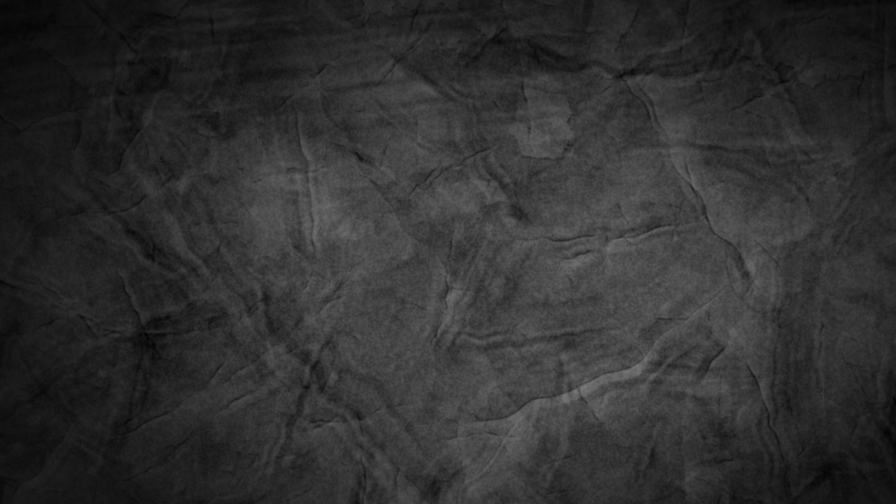
This texture is drawn by a WebGL 1 fragment shader. Its source:

```glsl
precision highp float;
// Dark, worn plaster wall: cloudy grey tone overlaid with scattered trowel
// smears, scratch bundles, short cracks and ragged flakes, all from hashed
// cells and value noise, then darkened towards the borders.

#define BASE_TONE 0.262
#define CLOUD_AMOUNT 0.25
#define SMEAR_AMOUNT 0.062
#define SCRATCH_AMOUNT 0.13
#define CRACK_AMOUNT 0.11
#define FLAKE_AMOUNT 0.06
#define MOTTLE_AMOUNT 0.10
#define GRAIN_AMOUNT 0.105
#define CRACK_WIDTH 0.0027
#define VIGNETTE 0.78

uniform vec2 u_resolution;

float hash(vec2 p) {
  vec3 q = fract(vec3(p.xyx) * 0.1031);
  q += dot(q, q.yzx + 33.33);
  return fract((q.x + q.y) * q.z);
}

vec2 hash2(vec2 p) {
  return vec2(hash(p), hash(p + 71.7));
}

float noise(vec2 p) {
  vec2 i = floor(p), f = fract(p);
  f = f * f * (3.0 - 2.0 * f);
  return mix(mix(hash(i), hash(i + vec2(1, 0)), f.x),
             mix(hash(i + vec2(0, 1)), hash(i + vec2(1, 1)), f.x), f.y);
}

mat2 rotation(float a) {
  float c = cos(a), s = sin(a);
  return mat2(c, s, -s, c);
}

float fbm(vec2 p) {
  float sum = 0.0, amp = 0.5;
  for (int i = 0; i < 6; i++) {
    sum += amp * noise(p);
    p = rotation(0.7) * p * 2.03 + 19.1;
    amp *= 0.53;
  }
  return sum;
}

// One mark per cell: x = one-sided smear, y = scratch bundle, z = crack
vec3 trowelMarks(vec2 p, float scale, float seed) {
  vec2 g = p * scale, cell = floor(g);
  vec3 sum = vec3(0.0);
  for (int j = -1; j <= 1; j++) {
    for (int i = -1; i <= 1; i++) {
      vec2 c = cell + vec2(i, j);
      vec2 place = hash2(c + seed), shape = hash2(c + seed + 31.0);
      vec2 kind = hash2(c + seed + 57.0);
      vec2 q = rotation(shape.x * 3.1416) * (g - c - place);
      q.y += (shape.y - 0.5) * 0.5 * q.x * q.x;
      q.y += 0.06 * (noise(q.xx * 6.0 + place * 40.0) - 0.5);

      float reach = 1.0 - smoothstep(0.3, 0.98, length(q));
      float edge = smoothstep(0.0, 0.005 * scale, q.y) * exp(-6.0 * max(q.y, 0.0));
      sum.x += reach * edge * (kind.x < 0.58 ? -1.0 : 1.0);

      float band = exp(-22.0 * q.y * q.y) * step(0.35, kind.y);
      float lines = noise(vec2(q.x * 2.5, q.y * 110.0 / scale + 40.0 * place.x));
      sum.y += reach * band * (lines - 0.5);

      float worn = smoothstep(0.42, 0.68, noise(q * 6.0 + place * 50.0));
      float d = q.y / (CRACK_WIDTH * scale);
      float ridge = exp(-d * d) - 0.3 * exp(-(d - 1.9) * (d - 1.9));
      sum.z += reach * worn * ridge * step(0.62, kind.x);
    }
  }
  return sum;
}

// Ragged thin skins of plaster with a dark lower rim
float flakes(vec2 p) {
  float field = fbm(p * 6.5 + 8.0);
  float below = fbm((p + vec2(-0.003, 0.005)) * 6.5 + 8.0);
  float skin = smoothstep(0.58, 0.61, field);
  float rim = smoothstep(0.58, 0.61, below) - skin;
  return skin * (0.4 + noise(p * 9.0)) - 0.9 * max(rim, 0.0);
}

void main() {
  vec2 uv = gl_FragCoord.xy / u_resolution;
  vec2 p = gl_FragCoord.xy / u_resolution.y;

  // Cloudy ground, bent by a slower noise
  vec2 warp = vec2(fbm(p * 2.0), fbm(p * 2.0 + 43.0)) - 0.5;
  vec2 bent = p + 0.35 * warp;
  float tone = BASE_TONE + CLOUD_AMOUNT * (fbm(bent * 3.6 + 5.0) - 0.5);

  // Tool marks from broad sweeps to small nicks
  vec2 wobbly = p + 0.05 * warp;
  vec3 marks = trowelMarks(wobbly, 2.3, 3.0) * vec3(1.0, 0.8, 0.6)
             + trowelMarks(wobbly, 4.3, 120.0) * vec3(0.9, 1.0, 0.8)
             + trowelMarks(wobbly, 8.0, 260.0) * vec3(0.7, 0.9, 0.7)
             + trowelMarks(wobbly, 15.0, 410.0) * vec3(0.4, 0.5, 0.5);
  tone += SMEAR_AMOUNT * marks.x + SCRATCH_AMOUNT * marks.y;
  tone -= CRACK_AMOUNT * marks.z;

  // Flakes and level drag lines gather near the top
  float top = smoothstep(0.5, 0.85, uv.y);
  tone += FLAKE_AMOUNT * flakes(p) * mix(0.4, 1.0, top);
  vec2 drag = rotation(-0.12) * wobbly;
  float dragged = smoothstep(0.45, 0.7, noise(p * vec2(3.0, 5.0) + 2.0)) * top;
  tone += 0.12 * dragged * (noise(drag * vec2(6.0, 85.0)) - 0.5);

  // Rough mottling in patches, then fine sandy grain
  float rough = mix(0.4, 1.5, smoothstep(0.3, 0.7, noise(bent * 5.0 + 9.0)));
  tone += MOTTLE_AMOUNT * rough * (fbm(bent * 26.0) - 0.5);
  vec2 sand = rotation(0.5) * p;
  tone += GRAIN_AMOUNT * (0.65 * noise(sand * 260.0) + 0.35 * noise(sand * 120.0 + 7.0) - 0.5);

  // Darkened borders, heaviest at the left
  float away = length((uv - vec2(0.56, 0.43)) * vec2(1.7, 1.5));
  tone *= 1.0 - VIGNETTE * smoothstep(0.25, 1.2, away);
  gl_FragColor = vec4(vec3(clamp(tone, 0.015, 0.6)), 1.0);
}
```
